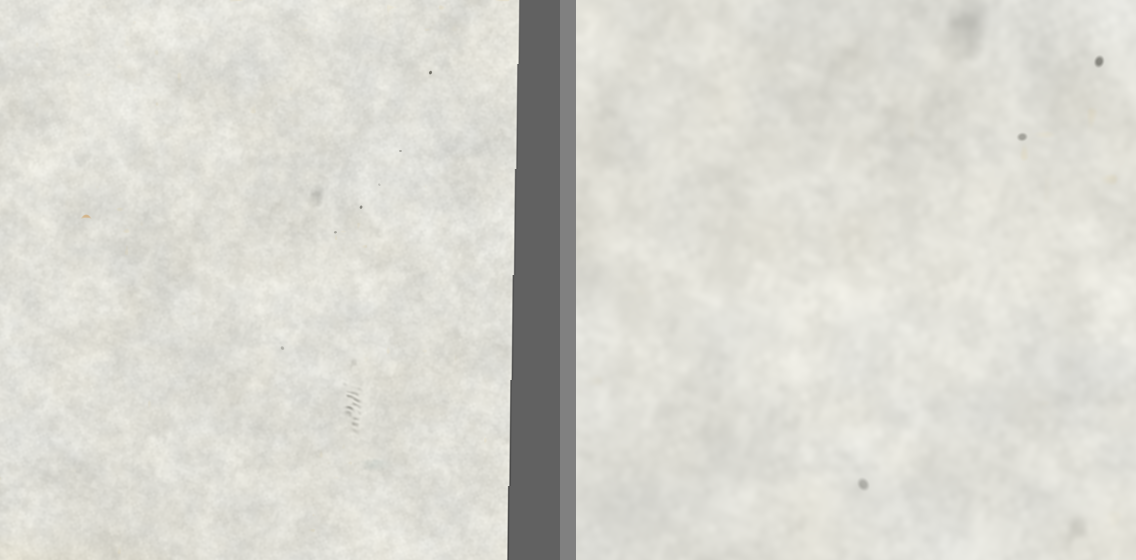
Left, the full canvas; right, a detail of the centre.
Write a WebGL 2 fragment shader that draws this texture.

```glsl
#version 300 es
precision highp float;
// A sheet of pale, mottled paper lying on a flat grey ground at the right.
// Layered value noise makes the pulp; a loop scatters dark specks, and
// soft ellipses carry a smudge, a ribbed rub mark and a tan fibre.
uniform vec2 u_resolution;
out vec4 fragColor;

float hash(vec2 cell) {
  uvec2 q = uvec2(ivec2(cell)) * uvec2(1597334677u, 3812015801u);
  uint n = (q.x ^ q.y) * 1597334677u;
  n = (n ^ (n >> 15)) * 2246822519u;
  return float((n ^ (n >> 13)) >> 8) / 16777216.0;
}

// Smooth value noise centred on zero
float noise(vec2 p) {
  vec2 i = floor(p), f = fract(p);
  f = f * f * (3.0 - 2.0 * f);
  float low = mix(hash(i), hash(i + vec2(1, 0)), f.x);
  float high = mix(hash(i + vec2(0, 1)), hash(i + vec2(1, 1)), f.x);
  return mix(low, high, f.y) - 0.5;
}

mat2 rotation(float a) {
  return mat2(cos(a), sin(a), -sin(a), cos(a));
}

// Pulp brightness: octaves with most weight on the middle sizes
float pulp(vec2 p) {
  float sum = 0.0, frequency = 5.0;
  for (int i = 0; i < 6; i++) {
    float weight = 0.046 - 0.005 * abs(float(i) - 2.5);
    sum += weight * noise(p * frequency + 17.0 * float(i));
    p = rotation(0.7) * p;
    frequency *= 2.1;
  }
  return sum;
}

// Soft ellipse: 1 at the centre, 0 at its rim
float blot(vec2 p, vec2 radius, float angle) {
  return 1.0 - smoothstep(0.3, 1.0, length(rotation(angle) * p / radius));
}

void main() {
  vec2 uv = gl_FragCoord.xy / u_resolution;
  float pixel = 1.0 / u_resolution.y;

  // Paper body with faint warm and cool drifts
  vec3 color = vec3(0.878, 0.875, 0.845) + pulp(uv);
  float warmth = noise(uv * 9.0 + 40.0) + noise(uv * 38.0 + 70.0);
  color += warmth * vec3(0.006, 0.001, -0.010);
  color -= 0.012 * blot(uv - vec2(0.28, 0.40), vec2(0.5, 0.28), 0.5);
  color -= vec3(0.0, 0.006, 0.022) * (1.0 - smoothstep(0.0, 0.06, uv.y))
         * (1.0 - smoothstep(0.1, 0.4, uv.x));

  // Sparse tan flecks within the pulp
  float fleck = smoothstep(0.36, 0.48, noise(uv * 75.0 + 9.0));
  color -= fleck * smoothstep(0.1, 0.4, noise(uv * 14.0 + 3.0)) * vec3(0.0, 0.015, 0.05);

  // Grey oval smudge and a faint bluish stain
  float grain = 0.8 + 0.8 * noise(uv * 130.0);
  color -= 0.12 * grain * blot(uv - vec2(0.565, 0.649), vec2(0.016, 0.028), 0.25);
  color -= vec3(0.05, 0.035, 0.03) * grain
         * blot(uv - vec2(0.67, 0.171), vec2(0.036, 0.014), 0.0);

  // Narrow rub mark, broken into slanted ridges towards its foot
  vec2 rub = uv - vec2(0.629, 0.287);
  float ridges = 0.5 + 0.5 * sin(560.0 * rub.y + 170.0 * rub.x + 6.0 * noise(uv * 45.0));
  ridges = mix(ridges, 0.5, smoothstep(0.01, 0.06, rub.y));
  float patchy = smoothstep(-0.35, 0.3, noise(uv * 85.0 + 23.0));
  float rubShape = blot(rub, vec2(0.021, 0.085), -0.03)
                 + 0.6 * blot(rub - vec2(0.003, 0.055), vec2(0.008, 0.05), 0.0);
  color -= 0.22 * rubShape * ridges * patchy;

  // Scattered dark specks of varied size and strength
  for (int i = 0; i < 6; i++) {
    float id = float(i);
    vec2 center = vec2(0.45 + 0.43 * hash(vec2(id, 3)), 0.36 + 0.58 * hash(vec2(id, 8)));
    float size = mix(0.0035, 0.0055, hash(vec2(id, 13)));
    float strength = mix(0.12, 0.45, pow(hash(vec2(id, 21)), 2.0));
    color -= strength * blot(uv - center, vec2(size, size * 0.8), id);
  }

  // Short arched tan fibre
  vec2 fibre = uv - vec2(0.154, 0.614);
  fibre.y += 45.0 * fibre.x * fibre.x;
  color = mix(color, vec3(0.83, 0.69, 0.50), 0.85 * blot(fibre, vec2(0.011, 0.004), 0.0));

  // Sheet edge leans in small steps, with a light rim and thin shadow
  float stepIndex = floor((uv.y + 0.056) / 0.1885);
  float edge = 0.9065 + 0.0041 * stepIndex + 0.006 * (fract((uv.y + 0.056) / 0.1885) - 0.5) * 0.3;
  float beyond = uv.x - edge;
  color += 0.025 * smoothstep(-0.006, -0.001, beyond);
  float shadow = 1.0 - smoothstep(0.0, 0.004, beyond);
  vec3 ground = vec3(0.38) - shadow * mix(0.18, 0.04, uv.y);
  color = mix(color, ground, smoothstep(-pixel, pixel, beyond));

  fragColor = vec4(color, 1.0);
}
```
